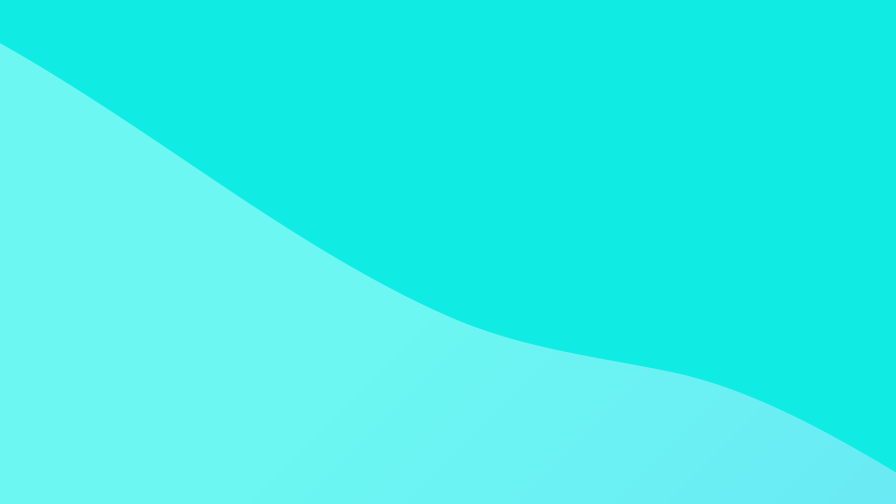
Reproduce this background procedurally as a WebGL 1 fragment shader.

```glsl
precision highp float;

// A flat turquoise field above a pale aqua hill that falls from left to right.
// The hill's crest is a smooth Hermite curve through evenly spaced knots, and
// its fill drifts diagonally from mint towards a cooler blue.

uniform vec2 u_resolution;

const vec3 SKY_COLOR  = vec3(0.063, 0.925, 0.894);
const vec3 HILL_MINT  = vec3(0.422, 0.970, 0.949);
const vec3 HILL_BLUE  = vec3(0.416, 0.918, 0.957);

// Crest knots: x is height, y is slope, both in fractions of the canvas.
const vec2 KNOT_0 = vec2(0.9144, -0.996);
const vec2 KNOT_1 = vec2(0.6296, -1.191);
const vec2 KNOT_2 = vec2(0.3727, -0.782);
const vec2 KNOT_3 = vec2(0.2616, -0.373);
const vec2 KNOT_4 = vec2(0.0625, -1.067);
const float KNOT_STEP = 0.25;

// Range of the diagonal fill, in canvas heights.
const float FILL_START = 0.40;
const float FILL_END   = 1.78;

const float SLOPE_STEP = 0.001;

// Cubic Hermite interpolation between two knots, t in 0..1.
float hermite(vec2 a, vec2 b, float t) {
  float s = 1.0 - t;
  return s * s * ((1.0 + 2.0 * t) * a.x + t * KNOT_STEP * a.y)
       + t * t * ((3.0 - 2.0 * t) * b.x - s * KNOT_STEP * b.y);
}

// Height of the hill at horizontal position x.
float crestHeight(float x) {
  float k = x / KNOT_STEP;
  if (k < 1.0) return hermite(KNOT_0, KNOT_1, k);
  if (k < 2.0) return hermite(KNOT_1, KNOT_2, k - 1.0);
  if (k < 3.0) return hermite(KNOT_2, KNOT_3, k - 2.0);
  return hermite(KNOT_3, KNOT_4, k - 3.0);
}

void main() {
  vec2 uv = gl_FragCoord.xy / u_resolution;
  float aspect = u_resolution.x / u_resolution.y;

  // Approximate distance to the crest, in canvas heights.
  float slope = (crestHeight(uv.x + SLOPE_STEP) - crestHeight(uv.x - SLOPE_STEP))
              / (2.0 * SLOPE_STEP * aspect);
  float dist = (crestHeight(uv.x) - uv.y) / sqrt(1.0 + slope * slope);

  // One-pixel soft edge.
  float hill = clamp(dist * u_resolution.y + 0.5, 0.0, 1.0);

  // Diagonal fill towards the lower right corner.
  float diagonal = uv.x * aspect - uv.y;
  float fill = clamp((diagonal - FILL_START) / (FILL_END - FILL_START), 0.0, 1.0);
  vec3 hillColor = mix(HILL_MINT, HILL_BLUE, fill);

  gl_FragColor = vec4(mix(SKY_COLOR, hillColor, hill), 1.0);
}
```
